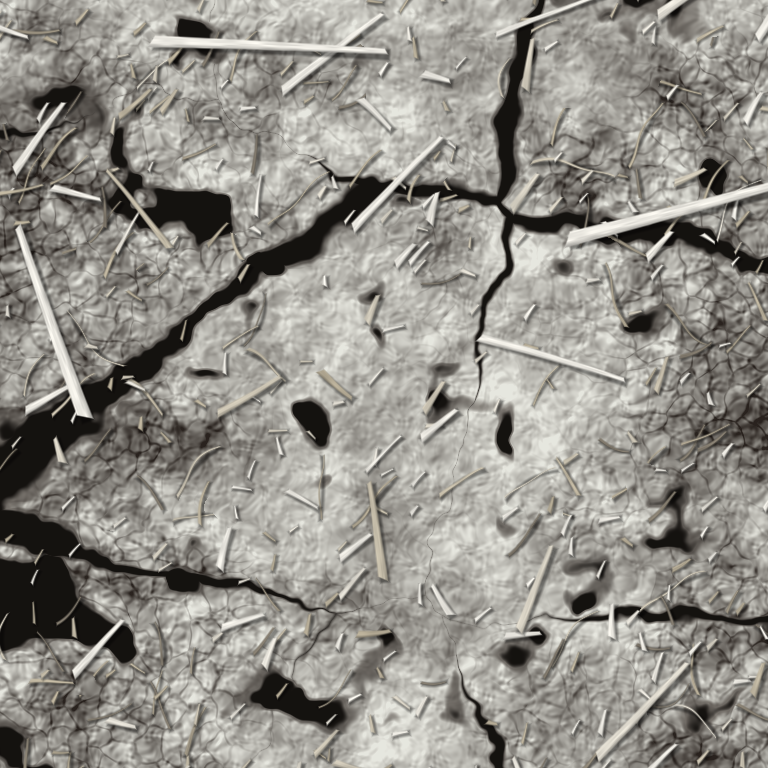
A Shadertoy shader for this texture:

```glsl
#define SOIL_DARK vec3(0.33, 0.31, 0.29)
#define SOIL_LIGHT vec3(0.755, 0.75, 0.722)
#define VOID_COLOR vec3(0.08, 0.07, 0.06)
#define STRAW_PALE vec3(0.95, 0.94, 0.91)
#define STRAW_TAN vec3(0.74, 0.70, 0.61)
#define STRAW_GREY vec3(0.50, 0.47, 0.42)
#define LIGHT_DIR vec2(-0.6, 0.8)
#define CRACK_SCALE 2.3
#define CRACK_WIDTH 0.012
#define PIT_LEVEL 0.78
#define GRAIN_CONTRAST 1.5
#define RELIEF 1.6

float hash(vec2 p) {
    vec3 q = fract(p.xyx * 0.1031);
    q += dot(q, q.yzx + 33.33);
    return fract((q.x + q.y) * q.z);
}

vec2 hash2(vec2 p) {
    return vec2(hash(p), hash(p + 57.3));
}

float noise(vec2 p) {
    vec2 i = floor(p), f = fract(p);
    f = f * f * (3.0 - 2.0 * f);
    return mix(mix(hash(i), hash(i + vec2(1, 0)), f.x),
               mix(hash(i + vec2(0, 1)), hash(i + vec2(1, 1)), f.x), f.y);
}

vec2 noise2(vec2 p) {
    return vec2(noise(p), noise(p + 31.7)) - 0.5;
}

// Soil height: rotated octaves with strong fine detail
float soilHeight(vec2 p) {
    float sum = 0.0, total = 0.0, amp = 1.0;
    p *= 12.0;
    for (int i = 0; i < 5; i++) {
        sum += amp * noise(p);
        total += amp;
        amp *= 0.8;
        p = mat2(1.6, 1.2, -1.2, 1.6) * p + 7.1;
    }
    return sum / total;
}

// Cellular noise: gap between the two nearest points, zero on cell borders
float cellGap(vec2 p) {
    vec2 id = floor(p);
    float nearest = 9.0, second = 9.0;
    for (int y = -1; y <= 1; y++)
    for (int x = -1; x <= 1; x++) {
        vec2 c = id + vec2(x, y);
        float d = length(c + hash2(c) - p);
        second = min(second, max(nearest, d));
        nearest = min(nearest, d);
    }
    return second - nearest;
}

// Scattered stalks with a soft shadow; sizes are half extents on the canvas
void addStraw(inout vec3 col, vec2 p, float scale, vec2 size, float bend,
              float density, float paleness, float seed) {
    float soft = 0.0009 + 0.5 / min(iResolution.x, iResolution.y);
    vec2 id = floor(p * scale);
    for (int y = -1; y <= 1; y++)
    for (int x = -1; x <= 1; x++) {
        vec2 c = id + vec2(x, y), key = c + seed;
        if (hash(key + 3.7) > density) continue;
        vec2 rnd = hash2(key + 11.3), shape = hash2(key + 23.9);
        float s = rnd.x * 2.0 - 1.0;
        float angle = 0.8 + 1.57 * s * abs(s);
        mat2 turn = mat2(cos(angle), -sin(angle), sin(angle), cos(angle));
        vec2 ext = size * (0.45 + 0.55 * shape);
        vec2 r = turn * (p - (c + hash2(key)) / scale);
        vec2 shade = r + turn * LIGHT_DIR * (0.0015 + ext.y * 0.7);
        float k = bend * (rnd.y - 0.5) / ext.x;
        r.y += k * r.x * r.x + bend * 0.006 * sin(r.x * 70.0 + rnd.x * 6.0);
        shade.y += k * shade.x * shade.x;
        float w = ext.y * (1.0 - 0.35 * r.x / ext.x);
        float d = max(abs(r.x) - ext.x + 0.6 * r.y, abs(r.y) - w);
        float ds = max(abs(shade.x) - ext.x, abs(shade.y) - ext.y);
        col *= 1.0 - 0.42 * (1.0 - smoothstep(-0.001, 0.004, ds));
        float pale = clamp(paleness + 0.7 * (rnd.y - 0.4), 0.0, 1.0);
        vec3 tint = mix(STRAW_GREY, STRAW_TAN, smoothstep(0.0, 0.45, pale));
        tint = mix(tint, STRAW_PALE, smoothstep(0.4, 0.85, pale));
        tint *= 1.0 - 0.22 * smoothstep(0.1, 1.0, -r.y / w);
        tint *= 0.9 + 0.16 * noise(r * vec2(60.0, 500.0) + key);
        col = mix(col, tint, 1.0 - smoothstep(-soft, soft, d));
    }
}

void mainImage(out vec4 fragColor, in vec2 fragCoord) {
    vec2 p = fragCoord / min(iResolution.x, iResolution.y);
    vec2 ragged = p + 0.05 * noise2(p * 7.0) + 0.022 * noise2(p * 26.0)
                + 0.009 * noise2(p * 75.0);
    float rough = smoothstep(0.4, 0.68, 0.65 * noise(p * 3.1 + 4.6) + 0.35 * noise(p * 9.0));

    // Mottled, side-lit soil with crumbly patches
    vec2 q = p + 0.012 * noise2(p * 45.0);
    float h = soilHeight(q);
    float slope = h - soilHeight(q + LIGHT_DIR * 0.005);
    float crease = 1.0 - smoothstep(0.0, 0.2, cellGap(ragged * 32.0));
    float tone = 0.87 + 0.4 * (noise(p * 4.0 + 9.0) - 0.5) - 0.26 * rough;
    tone += (GRAIN_CONTRAST * (h - 0.5) + RELIEF * slope) * (1.0 + 0.6 * rough);
    tone -= crease * (0.05 + 0.38 * rough);
    vec3 col = mix(SOIL_DARK, SOIL_LIGHT, clamp(tone, -0.4, 1.35));

    // Cracks that swell and close, with shaded walls
    float gap = cellGap(ragged * CRACK_SCALE + 5.4) / (2.0 * CRACK_SCALE);
    float width = CRACK_WIDTH * (1.25 * smoothstep(0.3, 0.75, noise(p * 3.4 + 17.0)) - 0.1);
    width *= 0.6 + 0.8 * noise(p * 19.0);
    float wall = 1.0 - smoothstep(width - 0.001, width + 0.003, gap);
    float core = 1.0 - smoothstep(-0.0015, 0.0015, gap - width * 0.8);

    // Pits, more frequent on broken ground
    float pit = 0.72 * noise(ragged * 12.0 + 40.0) + 0.28 * noise(ragged * 33.0) + 0.035 * rough;
    wall = max(wall, smoothstep(PIT_LEVEL - 0.05, PIT_LEVEL, pit));
    core = max(core, smoothstep(PIT_LEVEL, PIT_LEVEL + 0.03, pit));
    col = mix(col, SOIL_DARK * (0.6 + 0.8 * h), wall * 0.8);
    col = mix(col, VOID_COLOR, core);

    // Litter from fine fibres up to long stalks
    addStraw(col, p, 9.0, vec2(0.055, 0.0017), 0.6, 0.15 + 0.5 * rough, 0.3, 100.0);
    addStraw(col, p, 14.0, vec2(0.035, 0.0022), 0.3, 0.1 + 0.4 * rough, 0.15, 200.0);
    addStraw(col, p, 26.0, vec2(0.014, 0.0026), 0.1, 0.32, 0.6, 300.0);
    addStraw(col, p, 11.0, vec2(0.034, 0.0042), 0.08, 0.36, 0.65, 400.0);
    addStraw(col, p, 5.0, vec2(0.1, 0.0055), 0.04, 0.36, 0.75, 500.0);
    addStraw(col, p, 2.6, vec2(0.2, 0.0075), 0.02, 0.45, 0.9, 600.0);
    fragColor = vec4(clamp(col, 0.0, 1.0), 1.0);
}
```
